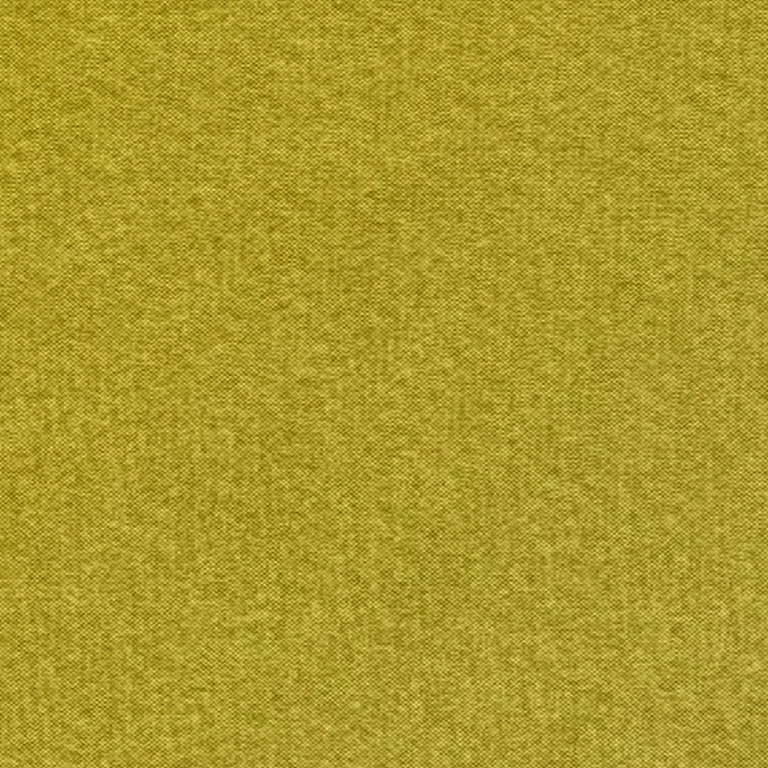
This texture is drawn by a WebGL 1 fragment shader. Its source:

```glsl
precision highp float;
// Fine plain-weave cloth in mustard yellow with lightly uneven yarn.
uniform vec2 u_resolution;

#define BASE_COLOR vec3(0.674, 0.604, 0.172)
#define WEAVE_COUNT vec2(142.0, 164.0)
#define WEAVE_DEPTH 0.104
#define YARN_DEPTH 0.13
#define GRAIN_DEPTH 0.21
#define CLOUD_DEPTH 0.016
#define TINT_DEPTH 0.035
#define WOBBLE 0.0018

const float TAU = 6.2831853;

float hash(vec2 p) {
    return fract(sin(dot(p, vec2(127.1, 311.7))) * 43758.5453);
}

// Smooth value noise centred on zero.
float noise(vec2 p) {
    vec2 cell = floor(p);
    vec2 f = fract(p);
    f = f * f * (3.0 - 2.0 * f);
    float low = mix(hash(cell), hash(cell + vec2(1.0, 0.0)), f.x);
    float high = mix(hash(cell + vec2(0.0, 1.0)), hash(cell + 1.0), f.x);
    return mix(low, high, f.y) - 0.5;
}

// Staggered bumps, wider than tall, where the threads cross over each other.
float weave(vec2 uv) {
    vec2 drift = vec2(noise(uv * vec2(14.0, 40.0)),
                      noise(uv * vec2(32.0, 18.0) + 17.0));
    vec2 wave = cos(TAU * WEAVE_COUNT * (uv + WOBBLE * drift));
    float relief = 1.0 + 0.9 * noise(uv * vec2(45.0, 65.0) + 31.0);
    return wave.x * wave.y * relief;
}

// Uneven thread thickness: mostly along the weft, a little along the warp.
float yarn(vec2 uv) {
    float weft = noise(uv * vec2(120.0, 328.0) + 53.0);
    float warp = noise(uv * vec2(284.0, 90.0) + 71.0);
    return weft + 0.25 * warp;
}

// Faint broad mottling stretched sideways.
float clouds(vec2 uv) {
    return noise(uv * vec2(7.0, 12.0) + 5.0)
         + 2.0 * noise(uv * vec2(28.0, 60.0) + 9.0);
}

void main() {
    vec2 uv = gl_FragCoord.xy / u_resolution;

    float light = WEAVE_DEPTH * weave(uv)
                + YARN_DEPTH * yarn(uv)
                + GRAIN_DEPTH * noise(uv * vec2(270.0, 340.0) + 97.0)
                + CLOUD_DEPTH * clouds(uv);

    // Dye shifts between olive and ochre, and pales toward the lower right.
    float dye = TINT_DEPTH * noise(uv * vec2(60.0, 90.0) + 41.0);
    float fade = TINT_DEPTH * (uv.x - uv.y);
    vec3 tint = vec3(-0.4, 0.4, 0.0) * dye + vec3(-0.1, 0.0, 0.9) * fade;

    gl_FragColor = vec4(clamp(BASE_COLOR + light + tint, 0.0, 1.0), 1.0);
}
```
